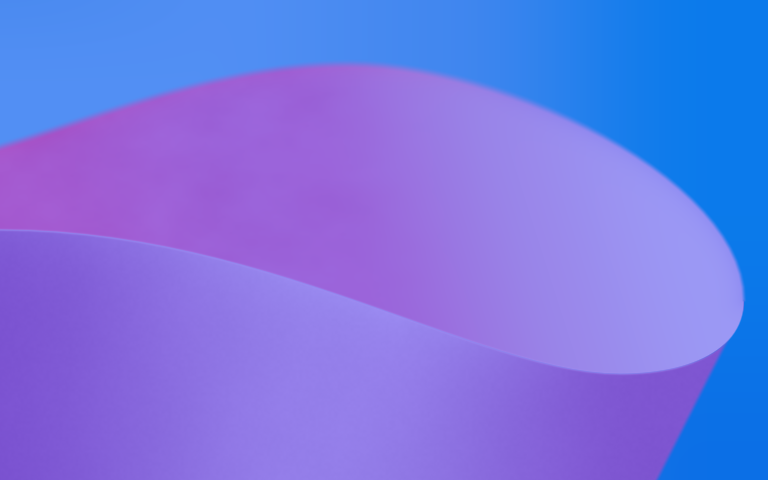
This background is drawn by a Shadertoy shader. Its source:

```glsl
#define ASPECT 1.6
#define CURVE_STEPS 28
#define RIM_BLUR 0.011
#define SIDE_BLUR 0.006
#define GRAIN 0.014
#define MOTTLE 0.035

float hash(vec2 p) {
    p = fract(p * vec2(0.1031, 0.1137));
    p += dot(p, p.yx + 33.33);
    return fract((p.x + p.y) * p.x * 71.7);
}

float noise(vec2 p) {
    vec2 cell = floor(p), f = fract(p);
    f = f * f * (3.0 - 2.0 * f);
    return mix(mix(hash(cell), hash(cell + vec2(1, 0)), f.x),
               mix(hash(cell + vec2(0, 1)), hash(cell + vec2(1, 1)), f.x), f.y);
}

float fbm(vec2 p) {
    float sum = 0.0, amp = 0.5;
    for (int i = 0; i < 4; i++) {
        sum += amp * noise(p);
        p = p * 2.03 + 7.1;
        amp *= 0.5;
    }
    return sum;
}

vec2 bezier(vec2 a, vec2 b, vec2 c, vec2 d, float t) {
    float s = 1.0 - t;
    return s * s * s * a + 3.0 * s * t * (s * b + t * c) + t * t * t * d;
}

// x: distance to the curve, y: 1 when the point lies below it
vec2 curveField(vec2 p, vec2 a, vec2 b, vec2 c, vec2 d) {
    vec2 field = vec2(9.0, 0.0), from = a;
    for (int i = 1; i <= CURVE_STEPS; i++) {
        vec2 to = bezier(a, b, c, d, float(i) / float(CURVE_STEPS));
        vec2 seg = to - from, rel = p - from;
        float h = clamp(dot(rel, seg) / dot(seg, seg), 0.0, 1.0);
        field.x = min(field.x, length(rel - h * seg));
        if ((from.x > p.x) != (to.x > p.x) && rel.y < seg.y * rel.x / seg.x) field.y = 1.0;
        from = to;
    }
    return field;
}

// Positive below the joined pair of curves
float signedBelow(vec2 f, vec2 g) {
    return min(f.x, g.x) * (max(f.y, g.y) * 2.0 - 1.0);
}

vec3 backdrop(vec2 p) {
    vec3 sky = mix(vec3(0.32, 0.56, 0.955), vec3(0.25, 0.525, 0.935), smoothstep(0.4, 1.05, p.x));
    sky = mix(sky, vec3(0.045, 0.48, 0.92), smoothstep(0.92, 1.48, p.x));
    sky -= vec3(0.03, 0.02, 0.015) * smoothstep(0.82, 1.05, p.y) * smoothstep(0.6, 0.0, p.x);
    return sky - vec3(0.0, 0.045, 0.02) * smoothstep(0.6, 0.0, p.y);
}

vec3 innerSheet(vec2 p, float rimDepth) {
    // Tilted sweep from magenta shade to lavender light
    float sweep = p.x + 0.32 * (p.y - 0.5);
    vec3 col = mix(vec3(0.64, 0.345, 0.81), vec3(0.605, 0.385, 0.85), smoothstep(0.0, 0.6, sweep));
    col = mix(col, vec3(0.60, 0.51, 0.905), smoothstep(0.68, 1.12, sweep));
    col = mix(col, vec3(0.61, 0.60, 0.96), smoothstep(0.98, 1.48, sweep));
    float shade = 1.0 - smoothstep(0.5, 1.0, p.x);
    col += MOTTLE * shade * (fbm(p * vec2(9.0, 14.0)) - 0.47) * vec3(0.6, 1.6, 1.3);
    // Softly tinted far rim
    float rim = exp(-max(rimDepth, 0.0) / 0.022);
    vec3 tint = mix(vec3(0.03, -0.025, -0.035), vec3(-0.05, -0.05, -0.01), smoothstep(0.8, 1.2, p.x));
    return col + tint * rim;
}

vec3 frontSheet(vec2 p, float depth) {
    vec3 col = mix(vec3(0.485, 0.325, 0.82), vec3(0.58, 0.495, 0.915), smoothstep(-0.05, 0.66, p.x));
    col = mix(col, vec3(0.495, 0.335, 0.82), smoothstep(0.72, 1.38, p.x + 0.12 * (0.2 - p.y)));
    col += vec3(0.02, 0.045, 0.025) * exp(-max(depth, 0.0) / 0.06) * (1.0 - smoothstep(0.9, 1.3, p.x));
    col += 0.02 * (fbm(p * 6.0) - 0.47);
    return col + GRAIN * (fbm(p * 150.0) - 0.47);
}

void mainImage(out vec4 fragColor, in vec2 fragCoord) {
    vec2 p = fragCoord / iResolution.xy * vec2(ASPECT, 1.0);
    float aa = 1.0 / iResolution.y;

    // Far rim, right tip and near rim of the rolled sheet
    vec2 crest = vec2(0.729, 0.867), tip = vec2(1.55, 0.375), dip = vec2(1.292, 0.221);
    float upper = signedBelow(
        curveField(p, vec2(0.0, 0.694), vec2(0.208, 0.756), vec2(0.458, 0.867), crest),
        curveField(p, crest, vec2(1.042, 0.867), vec2(1.55, 0.629), tip));
    float lower = signedBelow(
        curveField(p, tip, vec2(1.55, 0.271), vec2(1.438, 0.221), dip),
        curveField(p, dip, vec2(1.0, 0.221), vec2(0.563, 0.521), vec2(0.0, 0.521)));
    float side = dot(p - vec2(1.510, 0.281), vec2(0.894, -0.449));

    // Layers from back to front
    float blur = mix(RIM_BLUR, 0.006, smoothstep(1.0, 1.5, p.x));
    float inner = smoothstep(-blur, blur, upper) * smoothstep(aa, -aa, lower);
    float front = smoothstep(-aa, aa, lower) * smoothstep(SIDE_BLUR, -SIDE_BLUR, side);
    vec3 col = mix(backdrop(p), innerSheet(p, upper), inner);
    col = mix(col, frontSheet(p, lower), front);

    // Bright cut edge along the near rim
    float edge = exp(-pow(lower / (0.0015 + 0.5 * aa), 2.0)) * smoothstep(1.53, 1.40, p.x);
    col = mix(col, vec3(0.64, 0.55, 0.95), 0.5 * edge);
    fragColor = vec4(clamp(col, 0.0, 1.0), 1.0);
}
```
